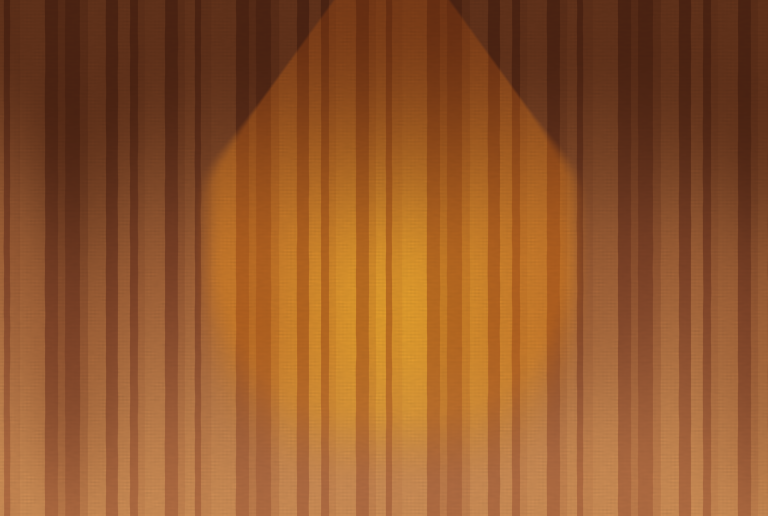
Reproduce this background procedurally as a Shadertoy shader.

```glsl
// Striped woven cloth under a warm spotlight: a repeating set of bands is
// coloured by two vertical ramps (ambient and lit), blended by a soft mask
// made of a cone meeting a rounded pool. Gradient noise varies shade and weave.

const float PERIOD = 0.2487;       // stripe repeat, in canvas widths
const float PHASE = 0.3073;
const float BEAM_X = 0.510;
const float BEAM_TOP = 0.075;      // beam half width at the top edge
const float BEAM_SLOPE = 0.486;
const vec2 POOL_RADIUS = vec2(0.247, 0.41);
const float POOL_Y = 0.48;
const float POOL_POWER = 3.2;
const vec2 WEAVE_COUNT = vec2(192.0, 150.0);
const float WEAVE_DEPTH = 0.042;

// Ramps from top to bottom, for the pale and the deep stripes
const vec3 AMBIENT_PALE_TOP = vec3(0.37, 0.19, 0.10);
const vec3 AMBIENT_PALE_MID = vec3(0.61, 0.37, 0.21);
const vec3 AMBIENT_PALE_LOW = vec3(0.77, 0.53, 0.32);
const vec3 AMBIENT_DEEP_TOP = vec3(0.29, 0.135, 0.07);
const vec3 AMBIENT_DEEP_MID = vec3(0.48, 0.255, 0.15);
const vec3 AMBIENT_DEEP_LOW = vec3(0.67, 0.41, 0.25);
const vec3 LIT_PALE_TOP = vec3(0.47, 0.23, 0.09);
const vec3 LIT_PALE_MID = vec3(0.75, 0.45, 0.16);
const vec3 LIT_PALE_LOW = vec3(0.79, 0.53, 0.23);
const vec3 LIT_DEEP_TOP = vec3(0.40, 0.18, 0.07);
const vec3 LIT_DEEP_MID = vec3(0.67, 0.36, 0.12);
const vec3 LIT_DEEP_LOW = vec3(0.71, 0.42, 0.19);
const vec3 CORE_GLOW = vec3(0.10, 0.14, 0.01);

// Bands in one repeat: start, end, depth of colour
const int BAND_COUNT = 11;
const vec3 BANDS[BAND_COUNT] = vec3[BAND_COUNT](
    vec3(0.000, 0.068, 1.0), vec3(0.068, 0.105, 0.5),
    vec3(0.105, 0.183, 1.0), vec3(0.183, 0.225, 0.4),
    vec3(0.319, 0.382, 1.0), vec3(0.445, 0.487, 1.0),
    vec3(0.487, 0.524, 0.2), vec3(0.628, 0.696, 1.0),
    vec3(0.696, 0.733, 0.3), vec3(0.785, 0.817, 1.0),
    vec3(0.817, 0.870, 0.2));

vec2 hashGradient(vec2 cell) {
    vec2 h = vec2(dot(cell, vec2(127.1, 311.7)), dot(cell, vec2(269.5, 183.3)));
    return 2.0 * fract(sin(h) * 43758.5) - 1.0;
}

float gradientNoise(vec2 p) {
    vec2 i = floor(p), f = fract(p);
    vec2 u = f * f * f * (f * (f * 6.0 - 15.0) + 10.0);
    vec2 e = vec2(1.0, 0.0);
    float low = mix(dot(hashGradient(i), f), dot(hashGradient(i + e), f - e), u.x);
    float high = mix(dot(hashGradient(i + e.yx), f - e.yx),
                     dot(hashGradient(i + 1.0), f - 1.0), u.x);
    return mix(low, high, u.y);
}

// Coverage-weighted sum of the bands; distances wrap across the repeat
float stripeDepth(float x) {
    float along = (x - PHASE) / PERIOD;
    float blur = 1.1 / (iResolution.x * PERIOD);
    float depth = 0.0;
    for (int i = 0; i < BAND_COUNT; i++) {
        vec3 band = BANDS[i];
        float centre = 0.5 * (band.x + band.y);
        float d = abs(fract(along - centre + 0.5) - 0.5) - 0.5 * (band.y - band.x);
        depth += band.z * clamp(0.5 - d / blur, 0.0, 1.0);
    }
    return depth;
}

vec3 ramp(vec3 top, vec3 mid, vec3 low, float upper, float lower) {
    return mix(mix(top, mid, upper), low, lower);
}

float spotlight(vec2 uv) {
    float across = abs(uv.x - BEAM_X), drop = 1.0 - uv.y;
    float soft = mix(0.003, 0.022, smoothstep(0.18, 0.42, drop));
    float cone = 1.0 - smoothstep(-soft, soft, across - BEAM_TOP - BEAM_SLOPE * drop);
    vec2 q = pow(vec2(across, max(POOL_Y - uv.y, 0.0)) / POOL_RADIUS, vec2(POOL_POWER));
    float radius = pow(q.x + q.y, 1.0 / POOL_POWER);
    float fade = mix(0.88, 0.62, smoothstep(POOL_Y, 0.15, uv.y));
    return cone * (1.0 - smoothstep(fade, 1.06, radius));
}

void mainImage(out vec4 fragColor, in vec2 fragCoord) {
    vec2 uv = fragCoord / iResolution.xy;
    float wobble = 0.0008 * gradientNoise(uv * vec2(40.0, 24.0));
    float depth = stripeDepth(uv.x + wobble);

    // Uneven shadow falling from the top, thinner at the left edge
    float sag = 0.10 * exp(-pow((uv.x - 0.10) / 0.07, 2.0))
              + 0.08 * smoothstep(0.88, 1.0, uv.x)
              - 0.06 * smoothstep(0.06, 0.0, uv.x);
    float shade = uv.y + sag + 0.07 * gradientNoise(uv * vec2(5.0, 3.0) + 7.3);
    float upper = 1.0 - smoothstep(0.40, 0.92, shade);
    float lower = 1.0 - smoothstep(0.0, 0.50, shade);
    vec3 ambient = mix(
        ramp(AMBIENT_PALE_TOP, AMBIENT_PALE_MID, AMBIENT_PALE_LOW, upper, lower),
        ramp(AMBIENT_DEEP_TOP, AMBIENT_DEEP_MID, AMBIENT_DEEP_LOW, upper, lower), depth);

    // Lit cloth, with a golden core
    float litUpper = 1.0 - smoothstep(0.45, 1.0, uv.y);
    float litLower = 1.0 - smoothstep(0.06, 0.40, uv.y);
    vec3 lit = mix(ramp(LIT_PALE_TOP, LIT_PALE_MID, LIT_PALE_LOW, litUpper, litLower),
                   ramp(LIT_DEEP_TOP, LIT_DEEP_MID, LIT_DEEP_LOW, litUpper, litLower), depth);
    vec2 core = (uv - vec2(BEAM_X, 0.40)) / vec2(0.13, 0.24);
    lit += CORE_GLOW * exp(-dot(core, core)) * (1.0 - 0.6 * depth);
    vec3 color = mix(ambient, lit, spotlight(uv));

    // Woven threads: broken dashes, stronger on the pale stripes
    vec2 thread = sin(6.2832 * uv * WEAVE_COUNT);
    float patchy = clamp(0.5 + 1.6 * gradientNoise(uv * vec2(70.0, 50.0)), 0.0, 1.2);
    float weave = (0.3 * thread.x + 0.7 * thread.y) * patchy * (1.0 - 0.65 * depth);
    float dashes = gradientNoise(uv * WEAVE_COUNT * vec2(0.5, 1.2));
    color *= 1.0 + WEAVE_DEPTH * (0.8 * weave + 0.8 * dashes);
    fragColor = vec4(color, 1.0);
}
```
